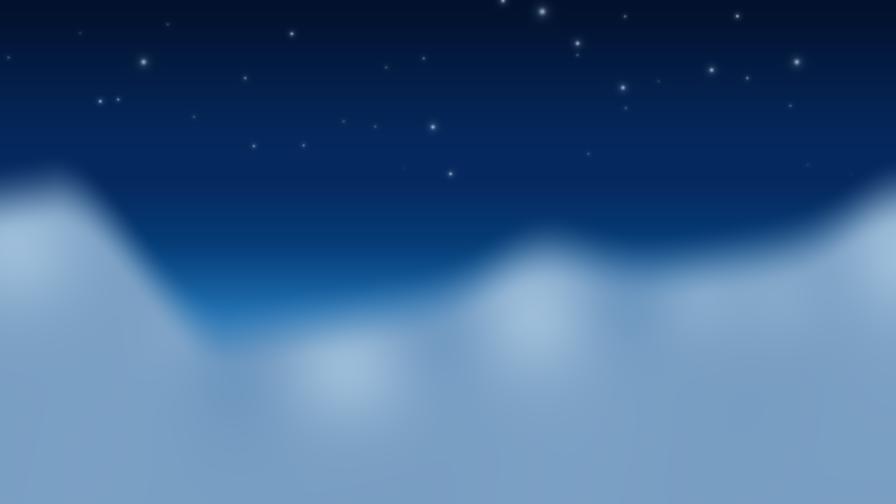
Reproduce this background procedurally as a Shadertoy shader.

```glsl
const vec3 SKY_TOP = vec3(0.005, 0.06, 0.16);
const vec3 SKY_NAVY = vec3(0.02, 0.16, 0.37);
const vec3 SKY_BLUE = vec3(0.02, 0.24, 0.47);
const vec3 SKY_HORIZON = vec3(0.13, 0.45, 0.71);
const vec3 CLOUD_BODY = vec3(0.475, 0.623, 0.765);
const vec3 CLOUD_LIGHT = vec3(0.66, 0.78, 0.88);
const vec3 CLOUD_SHADE = vec3(0.30, 0.50, 0.71);
const vec3 STAR_TINT = vec3(0.75, 0.85, 0.95);

// Bright stars: position and radius
const vec3 BRIGHT_STARS[12] = vec3[12](
    vec3(1.076, 0.977, 0.006), vec3(0.285, 0.877, 0.005),
    vec3(1.581, 0.877, 0.005), vec3(1.412, 0.861, 0.004),
    vec3(1.146, 0.914, 0.004), vec3(1.236, 0.826, 0.004),
    vec3(0.859, 0.748, 0.004), vec3(0.199, 0.799, 0.003),
    vec3(0.579, 0.933, 0.003), vec3(1.463, 0.968, 0.003),
    vec3(0.894, 0.655, 0.003), vec3(0.998, 0.999, 0.004));

// Cloud tones: centre and radii, with signed strength (light or shade)
const vec4 TONES[10] = vec4[10](
    vec4(0.03, 0.51, 0.13, 0.12), vec4(0.69, 0.27, 0.13, 0.11),
    vec4(1.06, 0.375, 0.12, 0.125), vec4(1.38, 0.41, 0.10, 0.09),
    vec4(1.55, 0.41, 0.09, 0.09), vec4(1.79, 0.50, 0.11, 0.13),
    vec4(0.36, 0.34, 0.08, 0.10), vec4(0.47, 0.27, 0.11, 0.14),
    vec4(0.87, 0.34, 0.10, 0.13), vec4(1.25, 0.42, 0.10, 0.12));
const float STRENGTHS[10] = float[10](
    0.75, 0.75, 0.78, 0.32, 0.25, 0.75, 0.15, -0.25, -0.25, -0.30);

vec2 hash2(vec2 cell) {
    vec2 q = vec2(dot(cell, vec2(127.1, 311.7)), dot(cell, vec2(269.5, 183.3)));
    return fract(sin(q) * 43758.5);
}

float glow(vec2 offset, vec2 radii) {
    vec2 q = offset / radii;
    return exp(-dot(q, q));
}

vec3 skyColor(float depth) {
    vec3 color = mix(SKY_TOP, SKY_NAVY, smoothstep(-0.06, 0.34, depth));
    color = mix(color, SKY_BLUE, smoothstep(0.34, 0.52, depth));
    return mix(color, SKY_HORIZON, smoothstep(0.46, 0.66, depth));
}

float star(vec2 offset, float radius) {
    return 0.6 * glow(offset, vec2(radius)) + 0.14 * glow(offset, vec2(radius * 2.8));
}

// One faint star in some cells of a jittered grid
float starDust(vec2 p, float cells, float density) {
    vec2 cell = floor(p * cells);
    vec2 jitter = 0.15 + 0.7 * hash2(cell);
    vec2 chance = hash2(cell + 37.0);
    float light = star(fract(p * cells) - jitter, 0.0025 * cells);
    return light * step(chance.x, density) * mix(0.2, 0.8, chance.y);
}

float starLight(vec2 p) {
    float light = starDust(p, 11.0, 0.35) * smoothstep(0.64, 0.72, p.y);
    for (int i = 0; i < 12; i++) {
        light += star(p - BRIGHT_STARS[i].xy, BRIGHT_STARS[i].z);
    }
    return light;
}

// Height of the cloud bank: a slope with three humps
float cloudHeight(float x) {
    float slope = 0.33 + 0.155 * (x - 0.43);
    float left = 0.345 * (1.0 - smoothstep(0.10, 0.46, x));
    float middle = 0.075 * exp(-pow((x - 1.07) / 0.14, 2.0));
    float right = 0.08 * exp(-pow((x - 1.79) / 0.14, 2.0));
    return slope + left + middle + right;
}

vec3 cloudColor(vec2 p) {
    float ripple = sin(p.x * 7.0 + 2.0 * p.y) + 0.5 * sin(p.x * 13.0 - p.y * 9.0);
    vec3 color = CLOUD_BODY + 0.004 * ripple;
    for (int i = 0; i < 10; i++) {
        float tone = STRENGTHS[i] * glow(p - TONES[i].xy, TONES[i].zw);
        color = mix(color, tone > 0.0 ? CLOUD_LIGHT : CLOUD_SHADE, abs(tone));
    }
    return color;
}

void mainImage(out vec4 fragColor, in vec2 fragCoord) {
    vec2 p = fragCoord / iResolution.y;

    // Night sky
    vec3 color = skyColor(1.0 - p.y);
    color = mix(color, STAR_TINT, clamp(starLight(p), 0.0, 1.0));

    // Soft cloud bank
    float cover = smoothstep(-0.075, 0.075, cloudHeight(p.x) - p.y);
    color = mix(color, cloudColor(p), cover);

    fragColor = vec4(color, 1.0);
}
```
